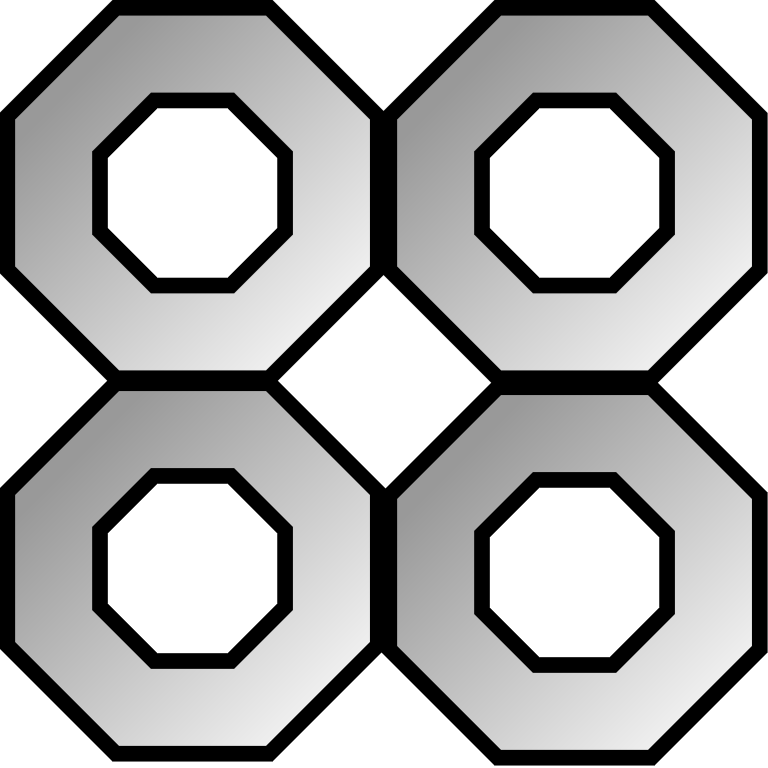
Write a Shadertoy shader that draws this pattern.

```glsl
const vec2 FIRST_CENTER = vec2(0.2507, 0.7487);  // upper left ring
const vec2 SPACING = vec2(0.4974, 0.4889);
const float LOWER_RIGHT_DROP = 0.0052;           // small misplacement of one ring
const float OUTER_RADIUS = 0.2412;               // apothems of the stroke centre lines
const float HOLE_RADIUS = 0.1205;
const float HALF_STROKE = 0.0102;
const float DARK = 0.60;
const float LIGHT = 0.94;
const vec2 SHADE_RANGE = vec2(-0.295, 0.335);    // along the falling diagonal
const vec3 PAPER = vec3(1.0);
const vec3 INK = vec3(0.0);

// Octagon distance with level sets that keep mitred corners
float octagon(vec2 p, float radius) {
    p = abs(p);
    return max(max(p.x, p.y), (p.x + p.y) * sqrt(0.5)) - radius;
}

float coverage(float d, float pixel) {
    return clamp(0.5 - d / pixel, 0.0, 1.0);
}

vec3 metal(vec2 p) {
    float t = (p.x - p.y - SHADE_RANGE.x) / (SHADE_RANGE.y - SHADE_RANGE.x);
    return vec3(mix(DARK, LIGHT, clamp(t, 0.0, 1.0)));
}

void mainImage(out vec4 fragColor, in vec2 fragCoord) {
    vec2 uv = fragCoord / iResolution.xy;
    float pixel = 1.0 / min(iResolution.x, iResolution.y);
    vec3 color = PAPER;

    for (int row = 0; row < 2; row++) {
        for (int col = 0; col < 2; col++) {
            vec2 cell = vec2(col, row);
            vec2 center = FIRST_CENTER + cell * SPACING * vec2(1.0, -1.0);
            center.y -= LOWER_RIGHT_DROP * cell.x * cell.y;
            vec2 p = uv - center;

            float outer = octagon(p, OUTER_RADIUS);
            float hole = octagon(p, HOLE_RADIUS);

            // Shaded body with an open middle
            color = mix(color, metal(p), coverage(max(outer, -hole), pixel));

            // Both outlines
            float outline = min(abs(outer), abs(hole)) - HALF_STROKE;
            color = mix(color, INK, coverage(outline, pixel));
        }
    }

    fragColor = vec4(color, 1.0);
}
```
